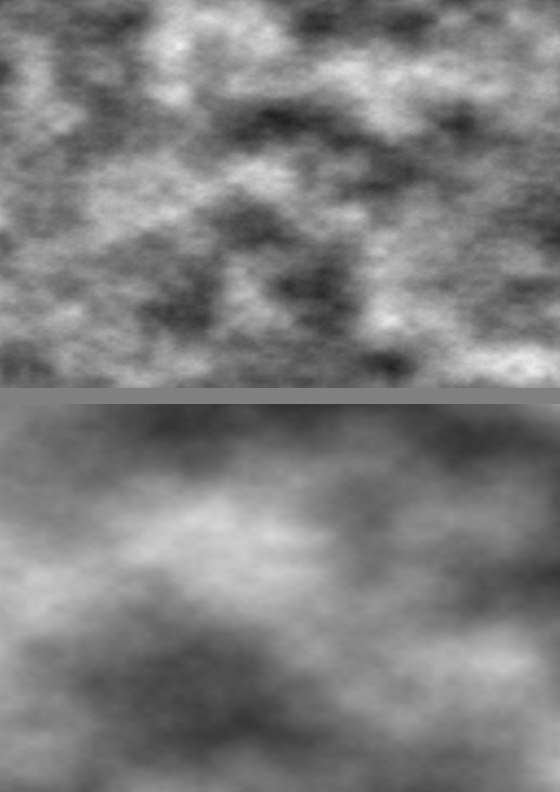
Top, the full canvas; bottom, a detail of the centre.
A WebGL 2 fragment shader for this texture:

```glsl
#version 300 es
precision highp float;

uniform vec2 u_resolution;
out vec4 fragColor;

const int OCTAVES = 6;

float hash(vec2 cell) {
    return fract(sin(dot(cell, vec2(127.1, 311.7))) * 43758.5453);
}

// Smoothly interpolated lattice values
float valueNoise(vec2 p) {
    vec2 cell = floor(p);
    vec2 f = fract(p);
    vec2 blend = f * f * (3.0 - 2.0 * f);
    float bottom = mix(hash(cell), hash(cell + vec2(1.0, 0.0)), blend.x);
    float top = mix(hash(cell + vec2(0.0, 1.0)), hash(cell + vec2(1.0, 1.0)), blend.x);
    return mix(bottom, top, blend.y);
}

// Octave sum, normalised to 0..1; the shift decorrelates the lattices
float fbm(vec2 p, float gain) {
    float sum = 0.0;
    float total = 0.0;
    float amplitude = 1.0;
    for (int i = 0; i < OCTAVES; i++) {
        sum += amplitude * valueNoise(p);
        total += amplitude;
        amplitude *= gain;
        p = p * 2.0 + vec2(17.3, 9.7);
    }
    return sum / total;
}

// Contrast around the middle, with a slight lift of the highlights
float cloudTone(float density, float middle, float contrast) {
    float d = (density - 0.5) * contrast;
    return middle + d + 0.3 * d * d;
}

void main() {
    vec2 uv = gl_FragCoord.xy / u_resolution;

    // Equal cell counts on both axes keep the clouds wider than tall
    float density = fbm(uv * 8.0 + vec2(3.4, 21.6), 0.5);
    float grey = cloudTone(density, 0.45, 1.12);

    fragColor = vec4(vec3(clamp(grey, 0.0, 1.0)), 1.0);
}
```
